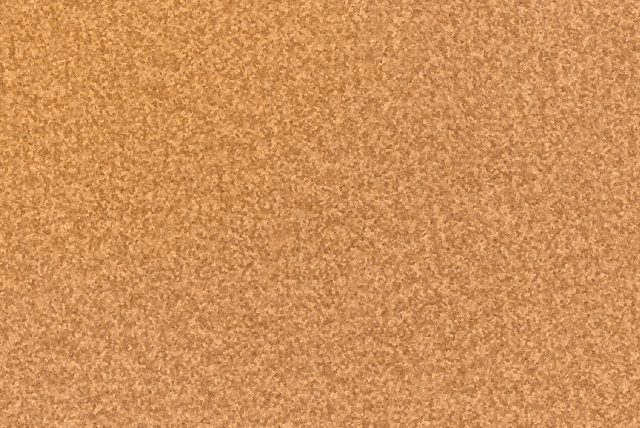
A Shadertoy shader for this texture:

```glsl
// Fine pressed cork board: two layers of tiny soft-edged grains with dark
// crevices set the tone, sparse pits and pale flakes are scattered over them,
// and a broad light gradient turns the upper left more golden.

const vec3 DARK_CORK  = vec3(0.655, 0.407, 0.197);
const vec3 LIGHT_CORK = vec3(0.925, 0.682, 0.455);
const vec3 PIT_COLOR  = vec3(0.44, 0.25, 0.11);
const vec3 FLAKE_COLOR = vec3(0.96, 0.76, 0.56);

float hash(vec2 p, float seed) {
    return fract(sin(dot(p, vec2(127.1, 311.7)) + seed * 74.7) * 43758.5453);
}

vec2 hash2(vec2 p, float seed) {
    return vec2(hash(p, seed), hash(p, seed + 1.3));
}

vec2 rotate(vec2 p, float angle) {
    float c = cos(angle), s = sin(angle);
    return vec2(c * p.x - s * p.y, s * p.x + c * p.y);
}

float valueNoise(vec2 p, float seed) {
    vec2 cell = floor(p), f = fract(p);
    f = f * f * (3.0 - 2.0 * f);
    float low  = mix(hash(cell, seed), hash(cell + vec2(1, 0), seed), f.x);
    float high = mix(hash(cell + vec2(0, 1), seed), hash(cell + vec2(1, 1), seed), f.x);
    return mix(low, high, f.y);
}

// Stretched, randomly turned grains: x is the blended tone, y the crevice depth
vec2 grains(vec2 p, float sharpness, float seed) {
    vec2 cell = floor(p);
    float tone = 0.0, total = 0.0, strongest = 0.0;
    for (int y = -1; y <= 1; y++) {
        for (int x = -1; x <= 1; x++) {
            vec2 id = cell + vec2(x, y);
            vec2 offset = p - id - hash2(id, seed);
            offset = rotate(offset, 6.2832 * hash(id, seed + 3.1));
            offset *= vec2(0.8, 1.25);
            float weight = exp(-sharpness * dot(offset, offset));
            tone += weight * hash(id, seed + 5.7);
            total += weight;
            strongest = max(strongest, weight);
        }
    }
    return vec2(tone / total, 1.0 - strongest / total);
}

// Soft ellipses of random size and direction in a share of the cells
float flecks(vec2 p, float share, float radius, float seed) {
    vec2 id = floor(p);
    vec2 offset = fract(p) - mix(vec2(0.3), vec2(0.7), hash2(id, seed));
    offset = rotate(offset, 6.2832 * hash(id, seed + 3.1));
    offset *= vec2(0.8, 1.35);
    float size = radius * mix(0.55, 1.0, hash(id, seed + 4.3));
    float present = step(hash(id, seed + 5.7), share);
    return present * (1.0 - smoothstep(size * 0.3, size * 1.2, length(offset)));
}

// Golden upper left, cooler right, slightly dimmer middle
vec3 boardLight(vec2 st) {
    float golden = 1.0 - smoothstep(0.0, 0.85, distance(st, vec2(0.05, 0.9)));
    float rim = smoothstep(0.1, 0.7, distance(st, vec2(0.55, 0.45)));
    return golden * vec3(0.018, -0.002, -0.05) + (rim - 0.45) * vec3(0.022)
         + vec3(-0.004, 0.0, 0.012);
}

void mainImage(out vec4 fragColor, in vec2 fragCoord) {
    vec2 st = fragCoord / iResolution.xy;
    vec2 p = fragCoord / iResolution.y;

    // Grain tone with thin dark crevices and faint clumps
    vec2 coarse = grains(p * 150.0, 11.0, 1.0);
    vec2 fine = grains(rotate(p, 0.6) * 235.0, 10.0, 2.0);
    float clumps = valueNoise(p * 24.0, 3.0) - 0.5;
    float tone = 0.66 + 0.85 * (coarse.x - 0.5) + 0.5 * (fine.x - 0.5)
               - 0.4 * coarse.y + 0.06 * clumps;
    vec3 color = mix(DARK_CORK, LIGHT_CORK, tone);

    // Small hue shifts between neighbouring grains
    float hue = valueNoise(p * 100.0, 6.0) - 0.5;
    color += hue * vec3(0.012, -0.004, -0.03);

    // Pale flakes and dark pits
    float flakes = flecks(rotate(p, 0.3) * 56.0, 0.08, 0.27, 8.0);
    float pits = flecks(rotate(p, -0.4) * 74.0, 0.13, 0.25, 9.0);
    color = mix(color, FLAKE_COLOR, 0.55 * flakes);
    color = mix(color, PIT_COLOR, 0.6 * pits);

    color += boardLight(st);
    fragColor = vec4(clamp(color, 0.0, 1.0), 1.0);
}
```
